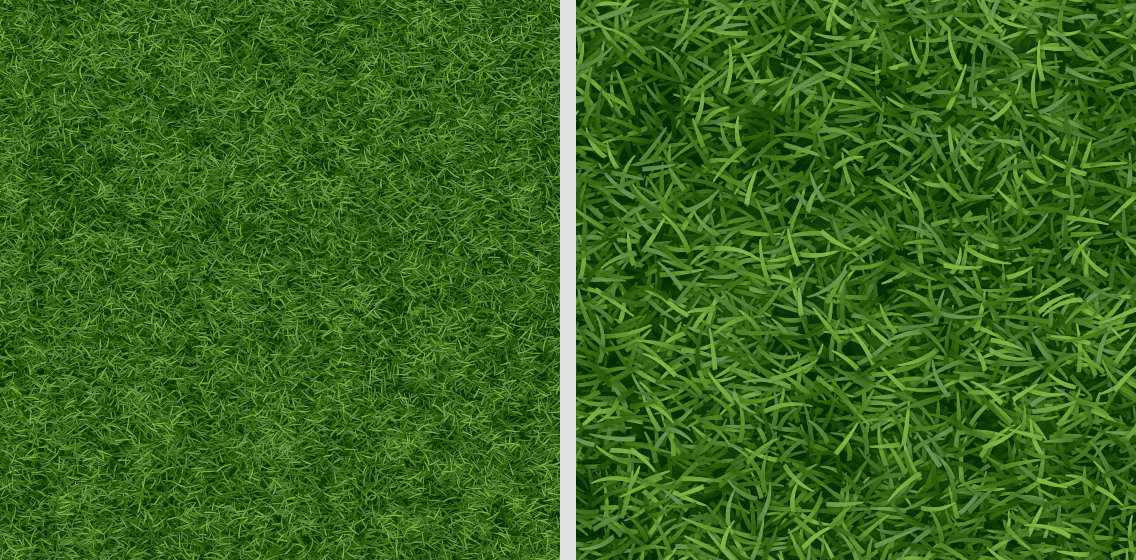
Left: the whole. Right: its middle third, enlarged.
Give the GLSL for this texture, as a Shadertoy shader.

```glsl
// Dense lawn seen from above: layered, slim grass blades over dark gaps.
#define LAYERS 10
#define CELL 0.0170
#define HALF_LENGTH 0.0150
#define HALF_WIDTH 0.00145
#define BEND 0.22
#define TONE_SPREAD 0.85
#define CLUMP_SCALE 22.0
#define CLUMP_DEPTH 0.30
#define SHADE_COLOR vec3(0.01, 0.175, 0.00)
#define LEAF_COLOR vec3(0.20, 0.39, 0.05)
#define SUNLIT_COLOR vec3(0.45, 0.66, 0.23)
#define COOL_COLOR vec3(0.37, 0.56, 0.28)

// Integer hash of a cell and a layer, three values in 0..1
vec3 hash3(ivec3 key) {
    uvec3 v = uvec3(key) * 1664525u + 1013904223u;
    v.x += v.y * v.z;
    v.y += v.z * v.x;
    v.z += v.x * v.y;
    v ^= v >> 16u;
    v.x += v.y * v.z;
    v.y += v.z * v.x;
    v.z += v.x * v.y;
    return vec3(v >> 8u) / 16777216.0;
}

float cornerSlope(ivec2 corner, vec2 offset) {
    float angle = 6.2832 * hash3(ivec3(corner, 99)).x;
    return dot(vec2(cos(angle), sin(angle)), offset);
}

float gradientNoise(vec2 p) {
    ivec2 i = ivec2(floor(p));
    vec2 f = fract(p);
    vec2 u = f * f * f * (f * (f * 6.0 - 15.0) + 10.0);
    float low = mix(cornerSlope(i, f),
                    cornerSlope(i + ivec2(1, 0), f - vec2(1, 0)), u.x);
    float high = mix(cornerSlope(i + ivec2(0, 1), f - vec2(0, 1)),
                     cornerSlope(i + ivec2(1, 1), f - vec2(1, 1)), u.x);
    return mix(low, high, u.y);
}

// Tone 0 is deep shade, 1 is a sunlit blade
vec3 grassColor(float tone, float cool) {
    vec3 light = mix(SUNLIT_COLOR, COOL_COLOR, cool);
    vec3 dark = mix(SHADE_COLOR, LEAF_COLOR, clamp(tone * 2.2, 0.0, 1.0));
    return mix(dark, light, clamp((tone - 0.45) / 0.55, 0.0, 1.2));
}

// Tapered, bent blade: x is coverage, y runs from 0 at the root to 1 at the tip,
// z is the faint shadow it casts around itself
vec3 blade(vec2 p, float angle, float halfLength, float bend, float pixel) {
    vec2 along = vec2(cos(angle), sin(angle));
    vec2 q = vec2(dot(p, along), dot(p, vec2(-along.y, along.x)));
    float s = clamp(0.5 + 0.5 * q.x / halfLength, 0.0, 1.0);
    float width = HALF_WIDTH * mix(1.0, 0.35, s * s);
    float side = abs(q.y - bend * q.x * q.x / halfLength);
    float soft = 0.6 * pixel;
    float body = 1.0 - smoothstep(width - soft, width + soft, side);
    float ends = 1.0 - smoothstep(halfLength - pixel, halfLength + pixel, abs(q.x));
    float shadow = 1.0 - smoothstep(width, width + 1.6 * HALF_WIDTH, side);
    return vec3(body * ends, s, shadow * ends);
}

void mainImage(out vec4 fragColor, in vec2 fragCoord) {
    float pixel = 1.0 / iResolution.y;
    vec2 uv = fragCoord * pixel;

    // Soft clumps of light and shade
    float clump = gradientNoise(uv * CLUMP_SCALE)
                + 0.6 * gradientNoise(uv * CLUMP_SCALE * 0.4 + 7.3);
    clump *= CLUMP_DEPTH;

    // Shaded ground between the blades
    float ground = 0.10 + clump + 0.15 * gradientNoise(uv * 110.0);
    vec3 color = grassColor(max(ground, 0.0), 0.0);

    // Blades from the lowest layer up to the brightest
    ivec2 home = ivec2(floor(uv / CELL));
    for (int layer = 0; layer < LAYERS; layer++) {
        float height = float(layer) / float(LAYERS - 1);
        for (int y = -1; y <= 1; y++)
        for (int x = -1; x <= 1; x++) {
            ivec2 cell = home + ivec2(x, y);
            vec3 place = hash3(ivec3(cell, layer));
            vec2 p = uv - (vec2(cell) + place.xy) * CELL;
            if (dot(p, p) > CELL * CELL) continue;

            vec3 look = hash3(ivec3(cell, layer + LAYERS));
            float angle = 1.5708 + (place.z - 0.5) * 4.8;
            float halfLength = HALF_LENGTH * mix(0.55, 1.0, look.x);
            float bend = BEND * (2.0 * look.y - 1.0);
            vec3 shape = blade(p, angle, halfLength, bend, pixel);

            float tone = 0.27 + 0.55 * height + TONE_SPREAD * (look.z - 0.5)
                       + 0.25 * (shape.y - 0.5) + clump;
            float cool = smoothstep(0.45, 0.85, fract(look.z * 7.0 + look.x));
            color = mix(color, SHADE_COLOR, 0.16 * shape.z);
            color = mix(color, grassColor(max(tone, 0.0), cool), shape.x);
        }
    }
    fragColor = vec4(color, 1.0);
}
```
